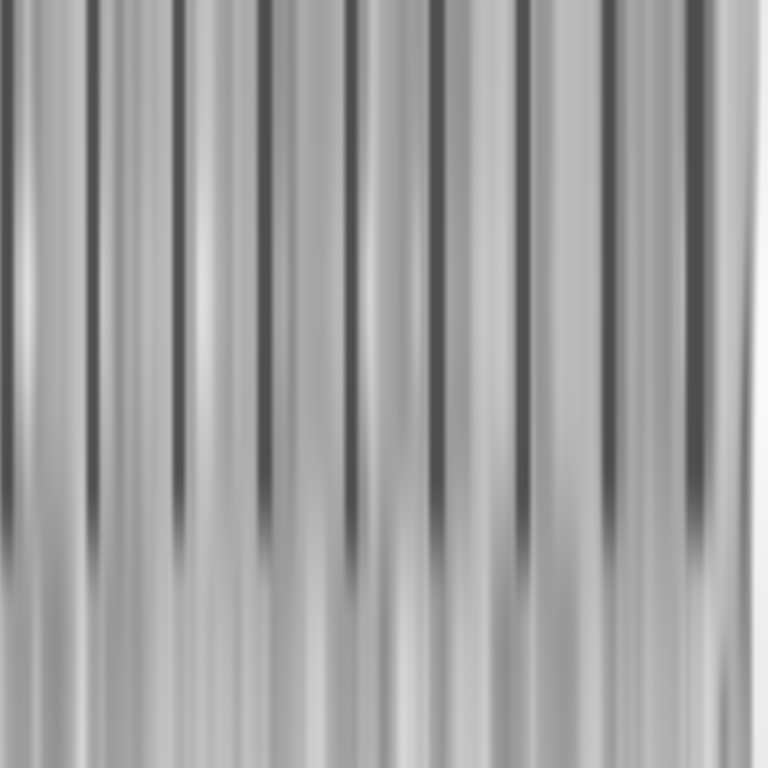
Write a WebGL 2 fragment shader that draws this texture.

```glsl
#version 300 es
precision highp float;
// Soft grey vertical folds with evenly spaced dark grooves and a bright right margin.

uniform vec2 u_resolution;
out vec4 fragColor;

const float GROOVE_PITCH = 0.112;
const float FIRST_GROOVE = 0.008;
const float BASE_GREY = 0.665;
const float GROOVE_GREY = 0.285;

float hash(float n) {
    return fract(sin(n * 127.1 + 11.7) * 43758.5453);
}

float noise(float x) {
    float cell = floor(x);
    float f = fract(x);
    return mix(hash(cell), hash(cell + 1.0), f * f * (3.0 - 2.0 * f));
}

// Smooth band: rises around 'left', falls around 'right'
float band(float x, float left, float right, float softness) {
    return smoothstep(left - softness, left + softness, x)
         * (1.0 - smoothstep(right - softness, right + softness, x));
}

float bell(float x, float center, float width) {
    float t = (x - center) / width;
    return exp(-t * t);
}

// Broad and fine stripes, centred on zero
float stripes(float x, float seed) {
    float broad = noise(x * 38.0 + seed) - 0.5;
    float fine = noise(x * 84.0 + seed * 3.0) - 0.5;
    return 0.21 * broad + 0.12 * fine;
}

// Folds change from one set of stripes to another along the height
float foldShade(vec2 p) {
    float lower = stripes(p.x, 57.0);
    float upper = stripes(p.x, 211.0);
    float shade = BASE_GREY + mix(lower, upper, smoothstep(0.12, 0.52, p.y));
    float crest = pow(noise(p.x * 46.0 + 90.0), 5.0);
    shade += 0.17 * crest * bell(p.y, 0.62, 0.17);
    return shade + 0.025 * (1.0 - smoothstep(0.0, 0.25, p.y));
}

// Dark core of a groove with a half-lit shelf on its right side
float carveGroove(float shade, vec2 p) {
    float id = floor((p.x - FIRST_GROOVE) / GROOVE_PITCH + 0.5);
    float offset = p.x - FIRST_GROOVE - id * GROOVE_PITCH;
    float halfWidth = mix(0.005, 0.0115, hash(id + 40.0));
    float core = band(offset, -halfWidth, halfWidth + 0.002, 0.0055);
    float shelf = band(offset, 0.0, 0.024, 0.006);
    float foot = 0.17 + 0.05 * hash(id + 70.0);
    float reach = smoothstep(foot, foot + 0.19, p.y);
    float faint = 0.22 * hash(id + 15.0);
    shade -= 0.15 * hash(id + 23.0) * shelf * reach;
    return mix(shade, GROOVE_GREY, core * mix(faint, 0.94, reach));
}

// Bright margin with a thin shadow along its edge
float addMargin(float shade, vec2 p) {
    float edge = 0.977 + 0.010 * smoothstep(0.2, 1.0, p.y);
    float shadow = bell(p.x, edge - 0.009, 0.007);
    shade -= 0.27 * shadow * bell(p.y, 0.5, 0.28);
    shade -= 0.16 * bell(p.x, 0.942, 0.008) * (1.0 - smoothstep(0.05, 0.22, p.y));
    float light = 0.92 + 0.06 * bell(p.y, 0.55, 0.3);
    return mix(shade, light, smoothstep(edge - 0.003, edge + 0.008, p.x));
}

void main() {
    vec2 p = gl_FragCoord.xy / u_resolution;
    float shade = foldShade(p);
    shade = carveGroove(shade, p);
    shade = addMargin(shade, p);
    fragColor = vec4(vec3(clamp(shade, 0.0, 1.0)), 1.0);
}
```
